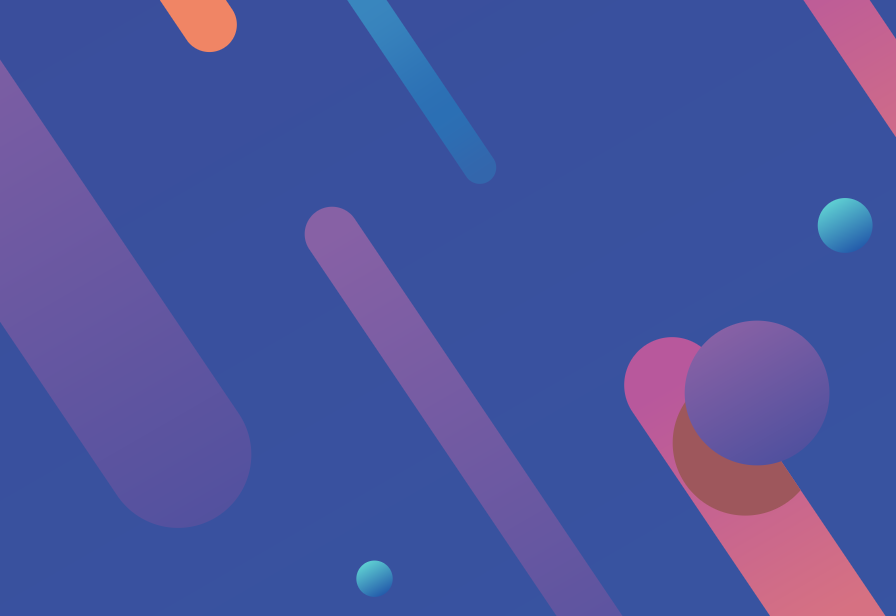
This background is drawn by a WebGL 1 fragment shader. Its source:

```glsl
precision highp float;

uniform vec2 u_resolution;

// All lengths are in canvas heights; bars run down to the right.
const vec2 AXIS = vec2(0.559, -0.829);
const vec2 LIGHT = vec2(0.5, -0.866);

const vec3 NAVY = vec3(0.228, 0.306, 0.612);
const vec3 BLUE = vec3(0.218, 0.328, 0.630);
const vec3 MAUVE = vec3(0.530, 0.380, 0.647);
const vec3 INDIGO = vec3(0.315, 0.314, 0.620);
const vec3 MAGENTA = vec3(0.722, 0.345, 0.612);
const vec3 CORAL = vec3(0.840, 0.445, 0.510);
const vec3 ORANGE = vec3(0.940, 0.520, 0.395);
const vec3 SKY = vec3(0.225, 0.525, 0.745);
const vec3 OCEAN = vec3(0.170, 0.435, 0.705);
const vec3 STEEL = vec3(0.200, 0.400, 0.675);
const vec3 AQUA = vec3(0.370, 0.810, 0.825);
const vec3 COBALT = vec3(0.140, 0.360, 0.670);
const vec3 UMBER = vec3(0.620, 0.340, 0.360);

// Distance to a bar with round ends, starting at a and running along AXIS.
float bar(vec2 p, vec2 a, float len, float radius) {
  vec2 d = p - a;
  return length(d - AXIS * clamp(dot(d, AXIS), 0.0, len)) - radius;
}

float disc(vec2 p, vec2 center, float radius) {
  return length(p - center) - radius;
}

float cover(float d, float pixel) {
  return clamp(0.5 - d / pixel, 0.0, 1.0);
}

// Position from 0 to 1 along a direction, starting at a.
float ramp(vec2 p, vec2 a, vec2 dir, float len) {
  return clamp(dot(p - a, dir) / len, 0.0, 1.0);
}

// Ball shaded from its lit upper left to its lower right.
vec3 ball(vec3 base, vec2 p, vec2 center, float radius, vec3 lit, vec3 dark, float pixel) {
  float t = ramp(p, center - LIGHT * radius, LIGHT, 2.0 * radius);
  return mix(base, mix(lit, dark, t), cover(disc(p, center, radius), pixel));
}

void main() {
  vec2 p = gl_FragCoord.xy / u_resolution.y;
  float pixel = 1.0 / u_resolution.y;

  // Background
  vec3 color = mix(NAVY, BLUE, ramp(p, vec2(0.0, 1.0), LIGHT, 1.6));

  // Wide and narrow mauve bars
  vec2 wideEnd = vec2(0.289, 0.262);
  vec3 wideTint = mix(MAUVE, INDIGO, ramp(p, vec2(-0.12, 1.1), LIGHT, 1.1));
  color = mix(color, wideTint, cover(bar(p, wideEnd - AXIS * 1.5, 1.5, 0.119), pixel));

  vec2 narrowStart = vec2(0.539, 0.620);
  vec3 narrowTint = mix(MAUVE, INDIGO, ramp(p, narrowStart, LIGHT, 1.0));
  color = mix(color, narrowTint, cover(bar(p, narrowStart, 1.5, 0.0444), pixel));

  // Orange and blue bars entering from the top
  vec2 orangeEnd = vec2(0.340, 0.960);
  color = mix(color, ORANGE, cover(bar(p, orangeEnd - AXIS, 1.0, 0.0445), pixel));

  vec2 blueEnd = vec2(0.779, 0.728);
  float fall = ramp(p, blueEnd - AXIS * 0.33, AXIS, 0.35);
  vec3 blueTint = mix(mix(SKY, OCEAN, smoothstep(0.0, 0.65, fall)), STEEL,
                      smoothstep(0.65, 1.0, fall));
  color = mix(color, blueTint, cover(bar(p, blueEnd - AXIS, 1.0, 0.0265), pixel));

  // Pink bars
  vec2 cornerStart = vec2(1.358, 1.0);
  vec3 cornerTint = mix(MAGENTA, CORAL, ramp(p, cornerStart - AXIS * 0.1, LIGHT, 0.45));
  color = mix(color, cornerTint, cover(bar(p, cornerStart - AXIS * 0.5, 1.5, 0.0446), pixel));

  vec2 pinkStart = vec2(1.091, 0.375);
  vec3 pinkTint = mix(MAGENTA, CORAL, ramp(p, pinkStart, LIGHT, 0.46));
  float pinkMask = cover(bar(p, pinkStart, 1.0, 0.0777), pixel);
  color = mix(color, pinkTint, pinkMask);

  // Shadow falling only on the pink bar, then the ball above it
  float shadow = cover(disc(p, vec2(1.210, 0.281), 0.118), pixel);
  color = mix(color, UMBER, shadow * pinkMask);
  color = ball(color, p, vec2(1.229, 0.362), 0.1175, MAUVE, INDIGO, pixel);

  // Small aqua balls
  color = ball(color, p, vec2(1.372, 0.634), 0.0445, AQUA, COBALT, pixel);
  color = ball(color, p, vec2(0.608, 0.0605), 0.0295, AQUA, COBALT, pixel);

  gl_FragColor = vec4(color, 1.0);
}
```
